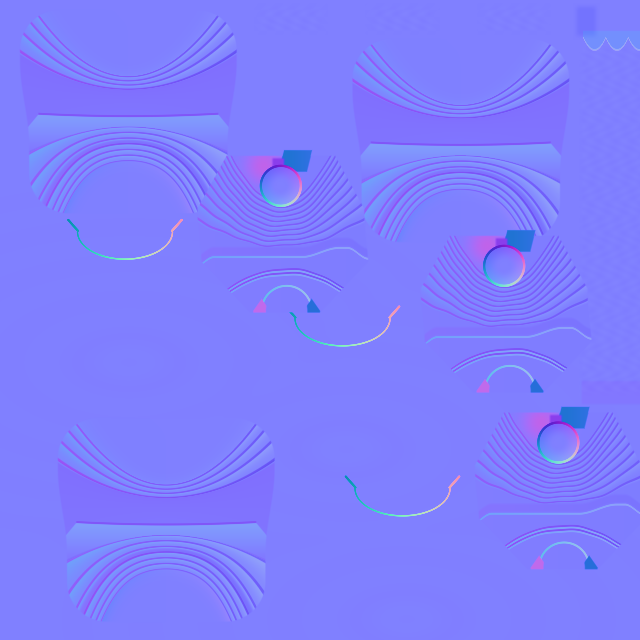
This texture map is drawn by a WebGL 2 fragment shader. Its source:

```glsl
#version 300 es
precision highp float;
// Tangent-space normal map: grooved plates, ringed plates and thin seams on a
// flat ground. Parts yield 2D slopes, encoded as a unit normal at the end.
// Layered sines add faint wear.

uniform vec2 u_resolution;
out vec4 fragColor;

const float UNITS = 7.68;        // layout units across the canvas
const float LIGHT = 0.30;        // slope of bright bevels
const float DARK = -0.34;        // slope of groove cuts
const float BODY = -0.075;       // slope of plate bodies
const float SEAM = 2.4;
const float RING = 0.24;         // ring radius
const float WEAR = 0.02;
const vec2 PLATES[3] = vec2[](vec2(1.54, 6.34), vec2(5.53, 5.995), vec2(1.995, 1.44));
const vec2 RINGS[3] = vec2[](vec2(3.37, 5.45), vec2(6.05, 4.49), vec2(6.70, 2.37));
const vec2 SEAMS[3] = vec2[](vec2(1.50, 5.03), vec2(4.11, 3.99), vec2(4.83, 1.95));

float aa;                        // one pixel in layout units

float fill(float d) { return 1.0 - smoothstep(-aa, aa, d); }
float stroke(float d, float w) { return 1.0 - smoothstep(w, w + aa, abs(d)); }
float span(float x, float a, float b, float soft) {
  return smoothstep(a - soft, a + soft, x) * (1.0 - smoothstep(b - soft, b + soft, x));
}
float box(vec2 p, vec2 a, vec2 b, float soft) {
  return span(p.x, a.x, b.x, soft) * span(p.y, a.y, b.y, soft);
}
float segment(vec2 p, vec2 a, vec2 b) {
  vec2 e = b - a;
  return length(p - a - e * clamp(dot(p - a, e) / dot(e, e), 0.0, 1.0));
}
// Sloped steps parted by narrow dark cuts
float grooves(float t) {
  float f = fract(t), w = clamp(fwidth(t), 0.02, 0.4);
  return mix(DARK, LIGHT * 0.8 * f * f, smoothstep(0.04, 0.04 + w, min(f, 1.0 - f)));
}

// Large plate: xy slope, z coverage
vec3 plate(vec2 p) {
  float x2 = p.x * p.x;
  float halfWidth = mix(1.19, 1.30, smoothstep(-0.4, 0.6, p.y));
  vec2 c = abs(p) - vec2(halfWidth, 1.22) + 0.48;
  float cover = fill(length(max(c, 0.0)) + min(max(c.x, c.y), 0.0) - 0.48);
  // Hanging grooves below a dished field
  float bowl = (p.y - 0.27 - 0.27 * x2) / (0.15 + 0.36 * x2);
  float s = BODY * (1.0 - smoothstep(-0.05, 0.05, bowl)) * (1.0 + 0.8 * exp(min(bowl, 0.0)));
  s += (grooves(bowl * 3.0) + 0.04) * span(bowl, -0.04, 1.04, 0.03);
  s += 0.07 * exp(-2.5 * max(bowl - 1.0, 0.0)) * step(1.04, bowl);
  // Bar with chamfered ends
  float lift = 0.55 * x2 + 0.8 * x2 * x2;
  float arch = (p.y + 0.59 + lift) / (0.41 + lift - 0.22 * x2);
  float top = p.y + 0.065 - 0.025 * x2;
  float bar = fill(top) * fill(abs(p.x) - 1.08 + top * 0.8);
  s = mix(s, LIGHT * (0.65 + 2.5 * (p.y + 0.12)), bar * step(1.0, arch));
  s = mix(s, DARK, stroke(top - 0.012, 0.006) * fill(abs(p.x) - 1.08));
  // Arches over a dome
  float steps = grooves(arch * 6.0) + 0.07 - 0.2 * span(arch, 0.5, 0.62, 0.04);
  s = mix(s, steps, span(arch, 0.0, 1.0, 0.02));
  float tilt = 0.45 * max(step(-0.04, bowl), step(arch, 1.0));
  vec2 dome = vec2(p.x * 0.25, 0.04) * exp(5.0 * min(arch, 0.0));
  vec2 slope = vec2(p.x * tilt, 1.0) * s;
  return vec3(mix(dome, slope, smoothstep(-0.03, 0.0, arch)), cover);
}

// Small plate centred on its ring: xy slope, z coverage
vec3 ringPlate(vec2 p) {
  float halfWidth = min(1.0, min(0.85 - p.y * 0.55, 1.865 + p.y * 0.95));
  float shift = 0.05 * smoothstep(-0.3, -1.0, p.y);
  float cover = fill(max(abs(p.x - shift) - halfWidth, abs(p.y + 0.58) - 0.94));
  float wobble = 0.01 * (sin(p.x * 9.0 + p.y * 4.0) + 0.6 * sin(p.x * 17.0 - p.y * 7.0));
  // U-shaped contours and a waved ledge
  float x2 = p.x * p.x;
  float sag = (p.y + 0.72 - 0.33 * x2 + wobble) / (0.4 + x2);
  float s = (grooves(sag * 7.0) * 0.8 + 0.02) * span(sag, -0.02, 1.32, 0.02) - 0.02;
  float rise = 0.11 * smoothstep(0.25, 0.7, p.x) - 0.13 * smoothstep(0.8, 1.05, abs(p.x));
  float ledge = p.y + 0.855 - rise;
  s += LIGHT * stroke(ledge, 0.006) - 0.07 * span(ledge, 0.02, 0.12, 0.02);
  // Paired low arches
  vec2 q = p - vec2(0.07, -1.5);
  float arch = q.y - 0.48 + 0.48 * q.x * q.x + wobble * 0.5;
  for (float i = 0.0; i < 2.0; i++) {
    float d = arch + 0.045 * i;
    s += LIGHT * stroke(d, 0.005) + DARK * stroke(d - 0.022, 0.005);
  }
  vec2 slope = vec2(p.x * 0.5, 1.0) * s;
  // Dome with flared feet
  float dome = length(q) - 0.30;
  slope += vec2(q.x, 0.6) * stroke(dome, 0.006) * step(0.0, q.y);
  float foot = fill(abs(abs(q.x) - 0.30) - 0.10 + max(q.y, 0.0) * 0.7) * fill(-dome - 0.05);
  slope = mix(slope, vec2(q.x < 0.0 ? 0.6 : -1.0, -0.2), foot);
  // Collar: pink flank on the left, blue tab on the right
  float r = length(p);
  vec2 flank = p - vec2(-0.2, 0.24);
  slope += vec2(0.6, -0.25) * exp(-22.0 * dot(flank, flank));
  float tab = fill(max(abs(p.x - 0.1 - 0.25 * p.y) - 0.17, abs(p.y - 0.3) - 0.13));
  slope = mix(slope, vec2(-1.15 + 1.3 * max(p.x - 0.1, 0.0), -0.15), tab);
  slope = mix(slope, vec2(0.1, -0.6), box(p, vec2(-0.1, 0.22), vec2(0.04, 0.33), 0.02));
  // Ring rim and shallow disc
  vec2 outward = vec2(p.x, -p.y) / max(r, 0.01);
  slope = mix(slope, outward * 0.25 * smoothstep(0.05, 0.25, r), fill(r - RING));
  slope = mix(slope, outward * 1.3, stroke(r - RING, 0.008));
  return vec3(slope, max(cover, tab));
}

// Thin hanging seam with flared tips, over faint ripples
vec2 seam(vec2 p) {
  vec2 q = p + vec2(0.0, 0.13);
  float e = length(q / vec2(0.57, 0.33));
  float curve = (e - 1.0) * e / max(length(q / vec2(0.325, 0.109)), 0.1);
  float tip = segment(vec2(abs(p.x), p.y), vec2(0.565, -0.12), vec2(0.68, 0.01));
  float line = max(stroke(curve, 0.002) * step(q.y, 0.0), stroke(tip, 0.007));
  vec2 slope = SEAM * normalize(vec2(q.x, 0.2 - q.y * 0.8)) * line;
  float ripple = length((p - vec2(0.05, -1.7)) / vec2(1.2, 0.62));
  slope.y += 0.012 * sin(ripple * 9.0) * exp(-ripple * ripple);
  return slope;
}

// Worn strips along the top and right, with toothed ends
vec2 strips(vec2 p) {
  float worn = box(p, vec2(2.75, 7.3), vec2(6.9, 7.6), 0.04) * smoothstep(-0.5, 0.2, sin(p.x * 4.7 + 4.0));
  worn += box(p, vec2(6.98, 2.95), vec2(7.8, 7.1), 0.03);
  float wear = sin(p.x * 31.0 + 2.0 * sin(p.y * 17.0)) * sin(p.y * 37.0);
  vec2 slope = vec2(0.6, 1.0) * WEAR * wear * worn;
  float c = fract((p.x - 7.0) / 0.27) - 0.5;
  float edge = p.y - 7.08 - 0.6 * c * c;
  vec2 teeth = vec2(-0.1, 0.12) * fill(-edge) * fill(p.y - 7.31) + 0.25 * stroke(edge, 0.006);
  slope += teeth * step(7.0, p.x) - 0.1 * box(p, vec2(6.92, 7.25), vec2(7.15, 7.6), 0.05);
  return slope + vec2(0.02, -0.07) * box(p, vec2(6.98, 2.83), vec2(7.8, 3.11), 0.02);
}

void main() {
  vec2 p = gl_FragCoord.xy / u_resolution * UNITS;
  aa = UNITS / u_resolution.y;
  vec2 slope = strips(p);
  for (int i = 0; i < 3; i++) slope += seam(p - SEAMS[i]);
  for (int i = 0; i < 6; i++) {
    vec3 part = i < 3 ? plate(p - PLATES[i]) : ringPlate(p - RINGS[i - 3]);
    slope = mix(slope, part.xy, part.z);
  }
  fragColor = vec4(0.5 + 0.5 * normalize(vec3(slope, 1.0)), 1.0);
}
```
